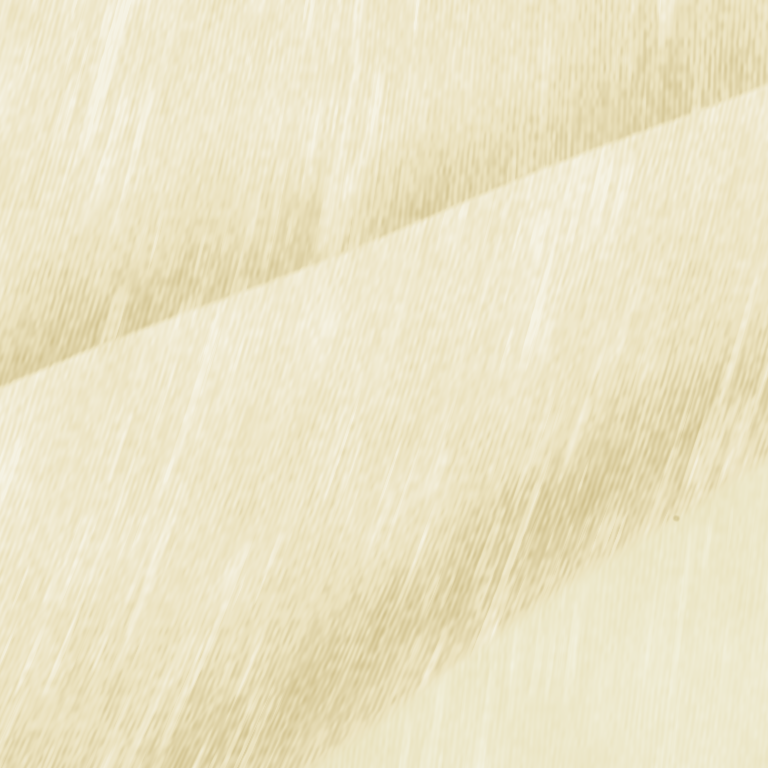
A WebGL 1 fragment shader for this texture:

```glsl
precision highp float;
// Cream slub linen lying in two soft diagonal folds, with fine leaning threads.
uniform vec2 u_resolution;

#define SHADE vec3(0.800, 0.735, 0.520)
#define CREAM vec3(0.918, 0.880, 0.742)
#define LIGHT vec3(0.962, 0.948, 0.890)
#define THREADS 138.0
#define WEAVE_DEPTH 0.085
#define SLUB_DEPTH 0.26
#define MOTTLE_DEPTH 0.24
#define GRAIN_DEPTH 0.24
#define EDGE_SOFTNESS 0.005

float hash(vec2 p) {
  vec3 q = fract(vec3(p.xyx) * 0.1031);
  q += dot(q, q.yzx + 33.33);
  return fract((q.x + q.y) * q.z);
}

float noise(vec2 p) {
  vec2 cell = floor(p), f = fract(p);
  f = f * f * (3.0 - 2.0 * f);
  float low = mix(hash(cell), hash(cell + vec2(1.0, 0.0)), f.x);
  float high = mix(hash(cell + vec2(0.0, 1.0)), hash(cell + 1.0), f.x);
  return mix(low, high, f.y);
}

float fbm(vec2 p) {
  float sum = 0.0, amp = 0.5;
  for (int i = 0; i < 4; i++) {
    sum += amp * noise(p);
    p = p * 2.03 + 17.0;
    amp *= 0.5;
  }
  return sum / 0.9375;
}

// Weave and pale slubs; q.x runs across the threads, q.y along them.
float cloth(vec2 q, float slubAmount) {
  float wander = 4.0 * noise(q * vec2(30.0, 12.0));
  float warp = sin(6.2832 * q.x * THREADS + wander);
  float clarity = mix(0.2, 1.3, noise(q * vec2(22.0, 14.0) + 40.0));
  float weave = warp * clarity * WEAVE_DEPTH;

  float wide = noise(q * vec2(80.0, 7.0) + 9.0);
  float thin = noise(q * vec2(150.0, 13.0) + 71.0);
  float slubs = smoothstep(0.68, 0.88, wide) + 0.7 * smoothstep(0.68, 0.9, thin);
  slubs *= smoothstep(0.2, 0.65, noise(q * vec2(13.0, 5.0) + 5.0));
  float streak = noise(q * vec2(95.0, 9.0) + 130.0) - 0.5;
  float grain = noise(q * vec2(240.0, 90.0)) - 0.5;
  return weave + slubAmount * (SLUB_DEPTH * slubs + 0.12 * streak) + GRAIN_DEPTH * grain;
}

// Rare brown flecks, at most one in each cell.
float flecks(vec2 p) {
  vec2 cell = floor(p * 14.0);
  vec2 centre = 0.25 + 0.5 * vec2(hash(cell + 3.0), hash(cell + 8.0));
  float spot = 1.0 - smoothstep(0.02, 0.085, length(fract(p * 14.0) - centre));
  return spot * step(0.975, hash(cell + 21.0));
}

void main() {
  vec2 p = gl_FragCoord.xy / u_resolution;

  // Signed heights above the two fold edges.
  float ripple = 0.003 * sin(p.x * 11.0);
  float upperHeight = p.y - (0.495 + 0.398 * p.x + ripple);
  float lowerHeight = p.y - (-0.271 + 0.68 * p.x + 2.0 * ripple);

  // Upper sheet: threads straighten to the right, shadow gathers at the fold.
  float lean = mix(0.3, 0.05, smoothstep(0.0, 0.85, p.x));
  vec2 upperThread = vec2(p.x - lean * (p.y - 0.75), p.y);
  float upperTone = 0.67 - 0.15 * smoothstep(0.5, 1.0, p.x);
  float gather = max(upperHeight, 0.0) / 0.1;
  upperTone -= mix(0.40, 0.12, p.x) * exp(-gather * gather);
  upperTone += cloth(upperThread, 1.0);

  // Middle sheet: bright lip, darkening into a broad hollow.
  float drop = p.y - 0.4;
  vec2 middleThread = vec2(p.x - 0.34 * drop + 0.15 * drop * drop, p.y + 3.0);
  float hollow = (lowerHeight - 0.105) / 0.08;
  float middleTone = 0.72 - 0.22 * smoothstep(0.03, 0.5, -upperHeight);
  middleTone += 0.06 * exp(-abs(upperHeight) / 0.04);
  middleTone -= 0.25 * exp(-hollow * hollow) * mix(0.7, 1.0, noise(p * 7.0));
  middleTone += cloth(middleThread, 1.0);

  // Lower sheet: smooth and evenly lit.
  vec2 lowerThread = vec2(p.x - 0.12 * p.y, p.y + 7.0);
  float lowerTone = 0.63 + 0.06 * smoothstep(0.0, 0.2, -lowerHeight);
  lowerTone += 0.5 * cloth(lowerThread, 1.0);

  // Stack the sheets.
  float aboveUpper = smoothstep(-EDGE_SOFTNESS, EDGE_SOFTNESS, upperHeight);
  float aboveLower = smoothstep(-0.015, 0.015, lowerHeight);
  float tone = mix(lowerTone, middleTone, aboveLower);
  tone = mix(tone, upperTone, aboveUpper);
  tone += MOTTLE_DEPTH * (fbm(p * 7.0) - 0.5);
  tone = clamp(tone - 0.4 * flecks(p), 0.0, 1.0);

  vec3 color = mix(SHADE, CREAM, min(tone * 2.0, 1.0));
  color = mix(color, LIGHT, clamp(tone * 2.0 - 1.0, 0.0, 1.0));
  color += vec3(-0.005, 0.004, 0.0) * (1.0 - aboveLower) * (1.0 - aboveUpper);
  gl_FragColor = vec4(color, 1.0);
}
```
